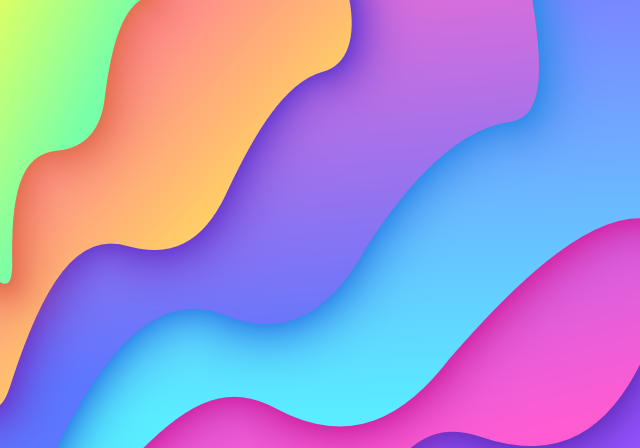
A WebGL 2 fragment shader for this background:

```glsl
#version 300 es
precision highp float;
// Stacked paper-like waves sweeping diagonally, each casting a soft tinted shadow.
// Every wave border is a chain of cubic curves turned into a signed distance;
// layers are painted from the lower right to the upper left with linear gradients.

uniform vec2 u_resolution;
out vec4 outColor;

const vec2 CANVAS = vec2(7.68, 5.38);
const int STEPS = 16;

// A border in progress: pen position, squared distance, and side (+1 is upper left).
struct Edge { vec2 pen; float dist2; float side; };

// The border is taken to continue straight up from its first point.
Edge startEdge(vec2 p, vec2 start) {
    return Edge(start, 1000.0, p.y < start.y ? 1.0 : -1.0);
}

vec2 cubic(vec2 a, vec2 b, vec2 c, vec2 d, float t) {
    float s = 1.0 - t;
    return s * s * s * a + 3.0 * s * s * t * b + 3.0 * s * t * t * c + t * t * t * d;
}

// Extends a border by one cubic, flipping the side at each crossing to the right of p.
Edge curveTo(Edge e, vec2 p, vec2 b, vec2 c, vec2 d) {
    vec2 from = e.pen;
    for (int i = 1; i <= STEPS; i++) {
        vec2 to = cubic(e.pen, b, c, d, float(i) / float(STEPS));
        vec2 along = to - from;
        vec2 rel = p - from;
        vec2 gap = rel - along * clamp(dot(rel, along) / dot(along, along), 0.0, 1.0);
        e.dist2 = min(e.dist2, dot(gap, gap));
        if ((from.y > p.y) != (to.y > p.y)) {
            float crossX = from.x + along.x * rel.y / along.y;
            if (crossX > p.x) e.side = -e.side;
        }
        from = to;
    }
    e.pen = d;
    return e;
}

// Linear gradient starting at origin; slope holds the change per canvas unit.
vec3 gradient(vec2 p, vec2 origin, vec2 slope, vec3 first, vec3 last) {
    return mix(first, last, clamp(dot(p - origin, slope), 0.0, 1.0));
}

// Lays a sheet over the colour below, with its shadow falling outside the border.
vec3 cover(vec3 below, Edge e, vec3 sheet, vec3 shadow, float pixel) {
    float d = e.side * sqrt(e.dist2);
    float away = max(-d, 0.0);
    float shade = exp(-away / 0.35 - away * away / 0.36);
    return mix(mix(below, shadow, shade), sheet, clamp(d / pixel + 0.5, 0.0, 1.0));
}

void main() {
    // Measured from the upper left corner.
    vec2 uv = gl_FragCoord.xy / u_resolution;
    vec2 p = vec2(uv.x, 1.0 - uv.y) * CANVAS;
    float pixel = CANVAS.y / u_resolution.y;
    vec3 color = vec3(0.58, 0.33, 1.0);

    // Pink wave
    Edge e = startEdge(p, vec2(7.70, 4.34));
    e = curveTo(e, p, vec2(7.30, 5.15), vec2(6.72, 5.58), vec2(5.75, 5.24));
    e = curveTo(e, p, vec2(5.40, 5.13), vec2(5.15, 5.18), vec2(4.88, 5.42));
    vec3 pink = gradient(p, vec2(6.5, 3.0), vec2(0.12, 0.45),
                         vec3(0.82, 0.38, 0.88), vec3(1.0, 0.36, 0.82));
    color = cover(color, e, pink, vec3(0.42, 0.20, 0.78), pixel);

    // Blue wave
    e = startEdge(p, vec2(7.70, 2.62));
    e = curveTo(e, p, vec2(6.98, 2.60), vec2(6.10, 3.50), vec2(5.40, 4.30));
    e = curveTo(e, p, vec2(4.85, 5.02), vec2(4.20, 5.38), vec2(3.32, 4.91));
    e = curveTo(e, p, vec2(2.75, 4.60), vec2(2.30, 4.80), vec2(1.70, 5.40));
    vec3 blue = gradient(p, vec2(0.0), vec2(0.0, 0.2),
                         vec3(0.48, 0.53, 1.0), vec3(0.35, 0.93, 1.0));
    color = cover(color, e, blue, vec3(0.83, 0.16, 0.66), pixel);

    // Purple wave
    e = startEdge(p, vec2(6.385, -0.02));
    e = curveTo(e, p, vec2(6.56, 1.05), vec2(6.45, 1.40), vec2(6.14, 1.46));
    e = curveTo(e, p, vec2(5.50, 1.54), vec2(4.90, 2.18), vec2(4.39, 2.98));
    e = curveTo(e, p, vec2(4.04, 3.62), vec2(3.50, 4.13), vec2(2.68, 3.78));
    e = curveTo(e, p, vec2(1.90, 3.48), vec2(1.28, 4.16), vec2(0.65, 5.42));
    vec3 purple = gradient(p, vec2(5.0, 0.0), vec2(0.02, 0.235),
                           vec3(0.84, 0.43, 0.86), vec3(0.36, 0.47, 1.0));
    color = cover(color, e, purple, vec3(0.20, 0.55, 0.92), pixel);

    // Orange wave
    e = startEdge(p, vec2(4.19, -0.02));
    e = curveTo(e, p, vec2(4.28, 0.45), vec2(4.17, 0.78), vec2(3.88, 0.86));
    e = curveTo(e, p, vec2(3.42, 0.98), vec2(3.06, 1.60), vec2(2.75, 2.25));
    e = curveTo(e, p, vec2(2.50, 2.82), vec2(2.15, 3.12), vec2(1.55, 2.96));
    e = curveTo(e, p, vec2(0.92, 2.76), vec2(0.52, 3.42), vec2(0.14, 4.58));
    e = curveTo(e, p, vec2(0.08, 4.77), vec2(0.05, 4.83), vec2(-0.05, 4.91));
    vec3 orange = gradient(p, vec2(1.9, 0.1), vec2(0.30, 0.28),
                           vec3(1.0, 0.53, 0.56), vec3(1.0, 0.84, 0.38));
    color = cover(color, e, orange, vec3(0.42, 0.24, 0.82), pixel);

    // Green wave
    e = startEdge(p, vec2(1.72, -0.02));
    e = curveTo(e, p, vec2(1.45, 0.12), vec2(1.33, 0.60), vec2(1.26, 1.15));
    e = curveTo(e, p, vec2(1.22, 1.55), vec2(1.03, 1.78), vec2(0.68, 1.81));
    e = curveTo(e, p, vec2(0.30, 1.85), vec2(0.14, 2.20), vec2(0.145, 3.05));
    e = curveTo(e, p, vec2(0.16, 3.42), vec2(0.10, 3.46), vec2(-0.05, 3.36));
    vec3 green = gradient(p, vec2(0.0), vec2(0.58, 0.28),
                          vec3(0.86, 1.0, 0.40), vec3(0.47, 1.0, 0.66));
    color = cover(color, e, green, vec3(0.90, 0.44, 0.32), pixel);

    outColor = vec4(color, 1.0);
}
```
